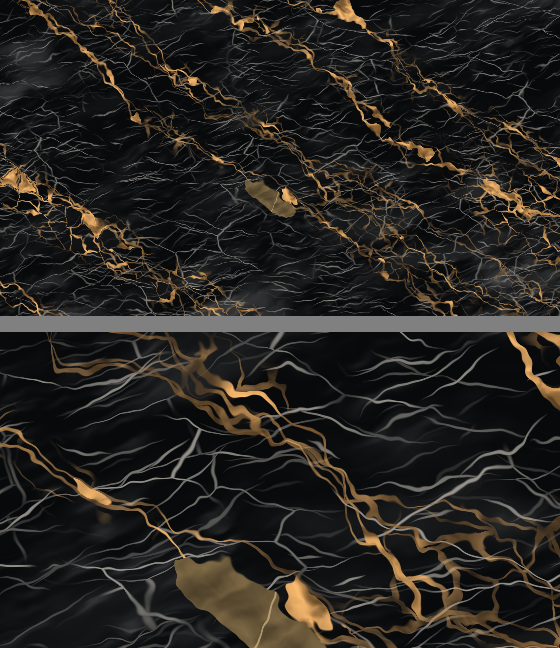
Top, the full canvas; bottom, a detail of the centre.
Write a Shadertoy shader that draws this texture.

```glsl
// Black marble crossed by diagonal gold veins, with pale hairline fractures.
// Paired wandering strands form veins and filled pockets; warped Voronoi
// edges form the mesh, and short tapered streaks the fractures.

float hash(vec2 p) {
  return fract(sin(dot(p, vec2(127.1, 311.7))) * 43758.5453);
}

float noise(vec2 p) {
  vec2 i = floor(p), f = fract(p);
  f = f * f * (3.0 - 2.0 * f);
  return mix(mix(hash(i), hash(i + vec2(1, 0)), f.x),
             mix(hash(i + vec2(0, 1)), hash(i + vec2(1, 1)), f.x), f.y);
}

float fbm(vec2 p) {
  float sum = 0.0, amp = 0.533;
  for (int i = 0; i < 4; i++) {
    sum += amp * noise(p);
    p = mat2(1.6, 1.2, -1.2, 1.6) * p + 5.3;
    amp *= 0.5;
  }
  return sum;
}

vec2 turn(vec2 p, float a) {
  return mat2(cos(a), -sin(a), sin(a), cos(a)) * p;
}

// Smooth-edged line of half width w at distance d
float line(float d, float w) {
  float soft = max(0.65 / iResolution.y, 0.0008);
  return 1.0 - smoothstep(w - soft, w + soft, d);
}

// Voronoi: x = distance to the nearest edge, y = random value of the cell
vec2 cells(vec2 p) {
  vec2 base = floor(p), first = vec2(9), second = vec2(9), cell = base;
  for (int k = 0; k < 9; k++) {
    vec2 id = base + vec2(k % 3, k / 3) - 1.0;
    vec2 r = id + vec2(hash(id), hash(id + 19.7)) - p;
    if (dot(r, r) < dot(first, first)) { second = first; first = r; cell = id; }
    else if (dot(r, r) < dot(second, second)) second = r;
  }
  return vec2(dot(0.5 * (first + second), normalize(second - first)), hash(cell + 3.3));
}

// Sideways wander of a strand; both strands of a band share the slow drift
float path(float u, float seed, float spread) {
  return 0.07 * (noise(vec2(u * 2.5, floor(seed) * 7.0)) - 0.5)
    + 2.0 * spread * (noise(vec2(u * 6.0, seed * 34.0)) - 0.5)
    + 0.034 * (noise(vec2(u * 20.0, seed * 62.0)) - 0.5)
    + 0.010 * (noise(vec2(u * 52.0, seed * 86.0)) - 0.5);
}

// Signed distance across a strand, corrected for its slope
float strand(vec2 q, float seed, float spread) {
  float y = path(q.x, seed, spread);
  float slope = (path(q.x + 0.004, seed, spread) - y) / 0.004;
  return (q.y - y) / sqrt(1.0 + slope * slope);
}

void mainImage(out vec4 fragColor, in vec2 fragCoord) {
  vec2 p = fragCoord / iResolution.y;
  vec2 jitter = 0.016 * vec2(noise(p * 30.0), noise(p * 30.0 + 40.0))
              + 0.008 * vec2(noise(p * 85.0), noise(p * 85.0 + 60.0)) - 0.012;
  vec2 bent = p + 0.6 * jitter + 0.06 * vec2(fbm(p * 6.0), fbm(p * 6.0 + 30.0));
  vec2 q = turn(p + jitter, -0.593);  // x along the veins, y across

  // Black ground with faint smoke and brushed grain
  float smoke = smoothstep(0.4, 0.8, fbm(turn(bent, 0.35) * vec2(5, 15)));
  float cloud = smoothstep(0.45, 0.75, fbm(p * 2.6 + 11.0));
  float brushed = pow(noise(turn(bent, 0.4) * vec2(30, 120)), 3.0);
  vec3 color = vec3(0.028, 0.034, 0.042) + 0.17 * smoke * (0.25 + 0.7 * cloud);
  color += 0.12 * brushed * smoothstep(0.35, 0.7, fbm(p * 7.0 + 21.0));

  // Pale hairlines: two broken meshes and many short streaks
  float pale = 0.0;
  for (float k = 0.0; k < 2.0; k++) {
    vec2 mesh = cells(turn(bent, 0.5 * k - 0.3) * vec2(4.5, 12) * (1.0 + 0.5 * k));
    float shown = smoothstep(0.46, 0.66, fbm(p * 8.0 + 7.0 + 13.0 * k));
    pale = max(pale, line(mesh.x / (9.0 + 4.0 * k), 0.0011) * shown * (0.75 - 0.2 * k));
  }
  for (float k = 0.0; k < 7.0; k++) {
    vec2 g = turn(bent, 0.6 - 0.14 * k) / vec2(0.15, 0.05) + 7.3 * k;
    vec2 id = floor(g), c = fract(g) - 0.5;
    float size = hash(id + k);
    float taper = max(0.0, 1.0 - pow(abs(c.x) / (0.12 + 0.36 * size), 2.0));
    float y = c.y - 0.6 * (hash(id + 19.7) - 0.5) - 0.3 * c.x * (size - 0.5);
    float strength = 1.3 * max(0.0, hash(id + 8.1) - 0.42);
    pale = max(pale, line(abs(y) * 0.05, 0.0015 * taper) * sqrt(taper) * strength);
  }
  color = mix(color, vec3(0.76, 0.74, 0.70), pale);

  // Gold bands: centre, spread, half width, share of filled pockets
  vec4 bands[7] = vec4[7](
    vec4(0.83, 0.026, 0.0032, 0.4), vec4(0.93, 0.030, 0.0022, 0.1),
    vec4(1.00, 0.035, 0.0022, 0.15), vec4(1.20, 0.040, 0.0036, 0.85),
    vec4(1.38, 0.055, 0.0032, 0.65), vec4(0.38, 0.075, 0.0030, 0.4),
    vec4(0.12, 0.040, 0.0024, 0.2));
  float gold = 0.0, near = 9.0;
  for (int i = 0; i < 7; i++) {
    vec4 band = bands[i];
    float seed = float(i);
    vec2 s = q - vec2(0, band.x);
    float a = strand(s, seed, band.y), b = strand(s, seed + 0.5, band.y);
    float w = band.z * (0.3 + 1.3 * noise(vec2(q.x * 24.0, seed * 5.0)));
    float fade = 0.5 + 0.5 * smoothstep(0.2, 0.5, noise(vec2(q.x * 10.0, seed * 9.0)));
    float ragged = fbm(q * vec2(11, 17) + seed * 4.0) + 0.14 * noise(q * 60.0);
    float pocket = smoothstep(0.0, 0.02, ragged - 0.87 + 0.32 * band.w);
    gold = max(gold, max(line(abs(a), w), line(abs(b), w * 0.75) * 0.85) * fade);
    gold = max(gold, pocket * line(max(min(a, b), -max(a, b)), 0.0));
    near = min(near, min(abs(a), abs(b)));
  }

  // Gold mesh: dense at lower left and right, sparse beside the bands
  vec2 web = cells(q * vec2(15, 25) + 0.8 * vec2(fbm(q * 16.0), fbm(q * 16.0 + 9.0)));
  float patchy = 0.09 * (fbm(q * 9.0) - 0.5);
  float dense = max(1.0 - smoothstep(0.05, 0.09, abs(q.y - 0.37) + patchy),
    smoothstep(0.85, 1.15, q.x) * (1.0 - smoothstep(0.07, 0.16, abs(q.y - 1.22) + patchy)));
  float twigs = 0.55 * (1.0 - smoothstep(0.01, 0.05, near)) * smoothstep(0.52, 0.62, fbm(q * 8.0));
  float thick = 0.0009 + 0.0065 * pow(noise(q * 24.0), 2.5);
  float shown = smoothstep(0.15, 0.5, noise(q * 13.0));
  gold = max(gold, line(web.x / 19.0, thick) * max(dense * shown, twigs));
  gold = max(gold, step(0.95, web.y) * dense * smoothstep(0.05, 0.1, web.x));

  // Mottled gold
  float grain = fbm(q * vec2(30, 46));
  vec3 tint = mix(vec3(0.48, 0.34, 0.18), vec3(0.90, 0.67, 0.40), smoothstep(0.25, 0.6, grain));
  color = mix(color, tint * (0.8 + 0.35 * noise(q * vec2(70, 150))), gold);

  // Amber lens on the first band
  vec2 lens = q - vec2(0.5, 0.83 + path(0.5, 0.0, 0.026));
  float rim = 0.036 - 0.033 * pow(abs(lens.x) / 0.098, 4.0) - 0.012 * noise(q * 45.0);
  float fibre = noise(turn(q, 1.2) * vec2(25, 120));
  vec3 amber = mix(vec3(0.24, 0.20, 0.13), vec3(0.60, 0.50, 0.33), 0.6 * grain + 0.4 * fibre);
  float seam = line(abs(lens.x - 0.02 + 0.3 * lens.y), 0.0015);
  amber = mix(amber, vec3(0.78, 0.67, 0.48), 0.8 * seam);
  color = mix(color, amber, line(abs(lens.y) - rim, 0.0));

  fragColor = vec4(color, 1);
}
```
